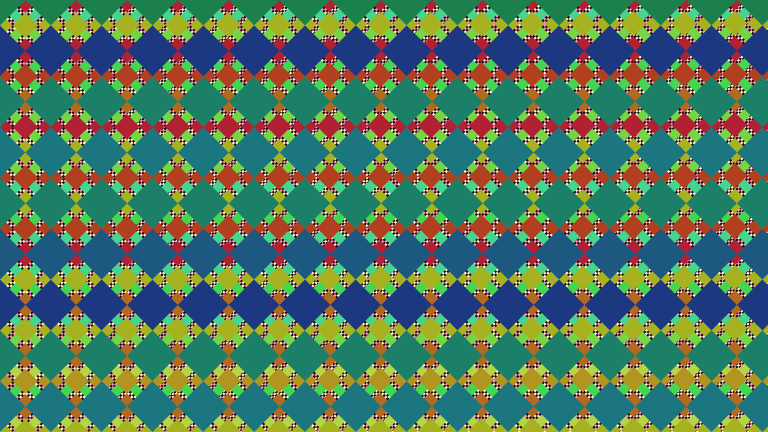
Write a Shadertoy shader that draws this pattern.

```glsl
#define ROWS 8.5          // repeats down the canvas height
#define CORE 0.25         // half side of the centre square, in diamond sides
#define GAP 0.125         // half length of the plain middle of each band
#define CHECKS 16.0       // checks per diamond side
#define DRIFT 0.09        // sideways slip of the inner cuts, left to right
#define GROUND_SV vec2(0.78, 0.50)
#define ACCENT_SV vec2(0.82, 0.70)
#define BAND_SV vec2(0.68, 0.84)
#define DARK_CHECK vec3(0.13, 0.05, 0.07)
#define SAMPLES 3

// Hues in degrees, one per row from the bottom up
const float GROUND_HUE[9] = float[9](186., 166., 223., 204., 166., 186., 166., 223., 150.);
const float JOINT_HUE[9] = float[9](30., 30., 30., 352., 65., 65., 30., 352., 352.);
const float CORE_HUE[9] = float[9](65., 48., 65., 65., 13., 13., 352., 13., 65.);

float hash(vec2 p) {
    vec3 q = fract(p.xyx * 0.1031);
    q += dot(q, q.yzx + 33.33);
    return fract((q.x + q.y) * q.z);
}

vec3 hsv(float degrees, vec2 sv) {
    vec3 k = abs(mod(degrees / 60.0 + vec3(0.0, 4.0, 2.0), 6.0) - 3.0) - 1.0;
    return sv.y * mix(vec3(1.0), clamp(k, 0.0, 1.0), sv.x);
}

int rowIndex(float row) {
    return int(clamp(row, 0.0, 8.0));
}

// Fine two-tone checks, cream or pink on near-black
vec3 checkColour(vec2 r, vec2 seed) {
    vec2 square = floor(r * CHECKS);
    float light = mod(square.x + square.y, 2.0);
    vec3 tint = mix(vec3(1.0, 0.93, 0.80), vec3(0.95, 0.58, 0.70),
                    step(0.5, hash(seed + square * 0.37)));
    return mix(DARK_CHECK, tint, light);
}

// Band between two corners: plain middle, checked ends
vec3 bandColour(vec2 r, vec2 s, float row) {
    bool alongY = abs(s.x) > abs(s.y);
    float along = alongY ? s.y : s.x;
    float upper = step(0.0, alongY ? s.x : s.y);
    vec2 seed = vec2(row * 3.0 + 5.0, upper * 7.0 + 2.0);
    if (abs(along) > GAP) return checkColour(r, seed);
    float hue = 75.0 + 25.0 * floor(hash(seed) * 4.0);
    return hsv(hue, BAND_SV);
}

vec3 pattern(vec2 p, float slip) {
    vec2 cell = floor(p + 0.5);
    vec2 q = p - cell;
    vec2 r = vec2(q.x + q.y, q.y - q.x);
    int joint = rowIndex(floor(p.y));

    // Large ground diamonds
    if (max(abs(r.x), abs(r.y)) > 0.5) return hsv(GROUND_HUE[joint], GROUND_SV);

    // Patchwork diamond: centre, four corners, four bands
    vec2 s = r - vec2(0.0, slip);
    vec2 a = abs(s);
    vec3 core = hsv(CORE_HUE[rowIndex(cell.y)], ACCENT_SV);
    if (max(a.x, a.y) < CORE) return core;
    if (min(a.x, a.y) > CORE)
        return s.x * s.y > 0.0 ? hsv(JOINT_HUE[joint], ACCENT_SV) : core;
    return bandColour(r, s, cell.y);
}

void mainImage(out vec4 fragColor, in vec2 fragCoord) {
    vec3 sum = vec3(0.0);
    // Average a grid of samples to smooth every edge
    for (int j = 0; j < SAMPLES; j++)
    for (int i = 0; i < SAMPLES; i++) {
        vec2 offset = (vec2(i, j) + 0.5) / float(SAMPLES) - 0.5;
        vec2 uv = (fragCoord + offset) / iResolution.y;
        float across = uv.x * iResolution.y / iResolution.x;
        sum += pattern(uv * ROWS - vec2(0.5, 0.0), DRIFT * across);
    }
    fragColor = vec4(sum / float(SAMPLES * SAMPLES), 1.0);
}
```
